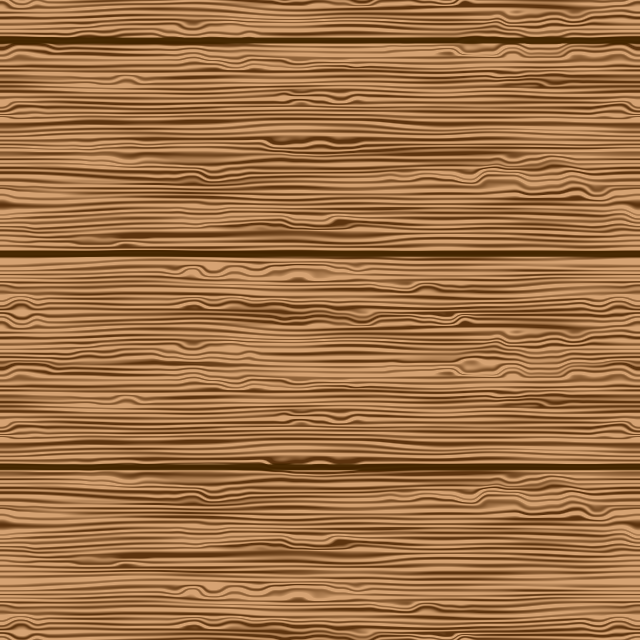
Give the GLSL for this texture, as a WebGL 2 fragment shader.

```glsl
#version 300 es
precision highp float;
// Horizontal wooden planks with fine, wavy grain and dark seams.

uniform vec2 u_resolution;
out vec4 fragColor;

const vec3 LIGHT_WOOD = vec3(0.84, 0.64, 0.45);
const vec3 DARK_WOOD  = vec3(0.36, 0.20, 0.055);
const vec3 SEAM_COLOR = vec3(0.27, 0.15, 0.0);

const float PLANKS      = 3.0;     // planks over the canvas height
const float SEAM_Y      = 0.270;   // height of the lowest seam
const float SEAM_WIDTH  = 0.0105;
const float GRAIN_TILES = 2.0;     // vertical repeats of the grain
const float GRAIN_LINES = 60.0;    // grain lines in each repeat
const float DRIFT       = 1.0;     // slow bending, in grain lines
const float RIPPLE      = 2.0;     // tight local waves, in grain lines
const float TAU         = 6.2831853;

float hash(vec2 cell, float seed) {
    uvec3 h = uvec3(ivec3(vec3(cell, seed))) * uvec3(1597u, 3571u, 7919u);
    uint n = (h.x ^ h.y ^ h.z) * 747796405u + 2891u;
    n = ((n >> ((n >> 28u) + 4u)) ^ n) * 277803737u;
    return float((n >> 22u) ^ (n & 1023u)) / 1023.0;
}

// Value noise on the unit square, wrapping after the given cell counts.
float noise(vec2 p, vec2 cells, float seed) {
    vec2 q = p * cells;
    vec2 a = mod(floor(q), cells);
    vec2 b = mod(a + 1.0, cells);
    vec2 f = fract(q);
    f = f * f * f * (f * (f * 6.0 - 15.0) + 10.0);
    float low  = mix(hash(a, seed), hash(vec2(b.x, a.y), seed), f.x);
    float high = mix(hash(vec2(a.x, b.y), seed), hash(b, seed), f.x);
    return mix(low, high, f.y);
}

// Bent height of the grain within its tile.
float warpedHeight(vec2 p) {
    float drift = noise(p, vec2(4.0, 13.0), 1.0) - 0.5
                + 0.6 * (noise(p, vec2(9.0, 24.0), 2.0) - 0.5);
    float knots = smoothstep(0.58, 0.88, noise(p, vec2(6.0, 20.0), 3.0));
    float ripple = knots * (noise(p, vec2(30.0, 18.0), 4.0) - 0.5);
    return p.y + (DRIFT * drift + RIPPLE * ripple) / GRAIN_LINES;
}

// Brightness of the wood: 0 in dark lines, 1 in light bands.
float grain(vec2 p) {
    vec2 bent = vec2(p.x, warpedHeight(p));
    float wobble = noise(bent, vec2(4.0, 40.0), 5.0) - 0.5;
    float lines = sin(TAU * (bent.y * GRAIN_LINES + 0.7 * wobble));
    float streaks = noise(bent, vec2(7.0, 96.0), 6.0) - 0.5;
    float fibres = noise(bent, vec2(13.0, 150.0), 7.0) - 0.5;
    float patches = noise(p, vec2(3.0, 12.0), 8.0) - 0.5;
    float tone = 0.59 + 0.48 * lines + 0.62 * streaks
               + 0.40 * fibres + 0.36 * patches;
    return clamp(tone, 0.0, 1.0);
}

void main() {
    vec2 uv = gl_FragCoord.xy / u_resolution;
    float pixel = 1.0 / u_resolution.y;

    // Grain runs on through the planks
    float tone = grain(vec2(uv.x, uv.y * GRAIN_TILES));
    vec3 color = mix(DARK_WOOD, LIGHT_WOOD, tone);

    // Seams, with edges worn slightly by the grain
    float toSeam = abs(fract((uv.y - SEAM_Y) * PLANKS + 0.5) - 0.5) / PLANKS;
    float halfWidth = 0.5 * SEAM_WIDTH + 0.0012 * (0.5 - tone);
    float seam = 1.0 - smoothstep(-pixel, pixel, toSeam - halfWidth);
    color = mix(color, SEAM_COLOR + 0.025 * (tone - 0.5), seam);

    fragColor = vec4(clamp(color, 0.0, 1.0), 1.0);
}
```
